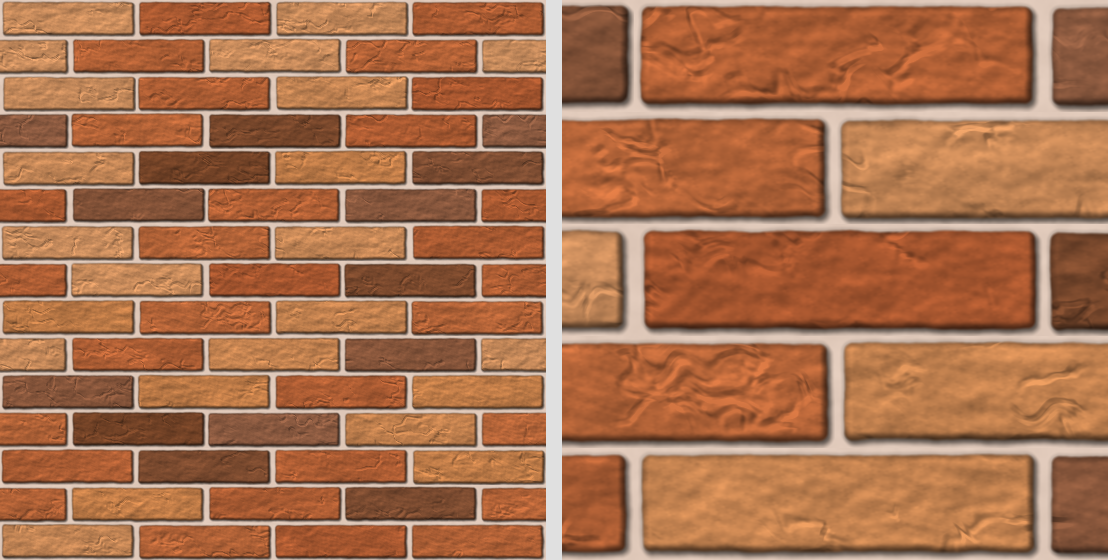
Left: the whole. Right: its middle third, enlarged.
Write a Shadertoy shader that draws this texture.

```glsl
// Weathered brick wall in running bond: 4 bricks across, 15 courses high.
// Each brick is a rounded box with a wavy rim, a hashed clay tone, and a
// noise relief with creases, lit from the upper left over pale mortar.

float hash(vec2 p) {
    return fract(sin(dot(p, vec2(127.1, 311.7))) * 43758.5453);
}

float noise(vec2 p) {
    vec2 i = floor(p), f = fract(p);
    f = f * f * (3.0 - 2.0 * f);
    return mix(mix(hash(i), hash(i + vec2(1, 0)), f.x),
               mix(hash(i + vec2(0, 1)), hash(i + vec2(1, 1)), f.x), f.y);
}

float fbm(vec2 p) {
    float sum = 0.0, amp = 0.5;
    for (int i = 0; i < 4; i++) {
        sum += amp * noise(p);
        p = mat2(1.6, 1.2, -1.2, 1.6) * p + 5.3;
        amp *= 0.5;
    }
    return sum;
}

float roundBox(vec2 p, vec2 halfSize, float radius) {
    vec2 d = abs(p) - halfSize + radius;
    return length(max(d, 0.0)) + min(max(d.x, d.y), 0.0) - radius;
}

// Rough clay surface with patchy thin creases
float relief(vec2 p) {
    vec2 warped = p + 0.25 * vec2(noise(p * 4.0), noise(p * 4.0 + 31.0));
    float crease = 1.0 - smoothstep(0.0, 0.07, abs(fbm(warped * vec2(1.7, 3.2)) - 0.47));
    float patches = smoothstep(0.48, 0.7, noise(p * vec2(1.5, 2.5) + 9.0));
    return fbm(p * vec2(4.0, 6.5)) - 0.4 * crease * patches;
}

// Mostly alternating red and ochre bricks, with scattered dark ones
vec3 clayColor(vec2 id) {
    float pick = hash(id + 3.7);
    float flip = step(0.5, hash(vec2(id.y, 8.3)));
    vec3 red = mix(vec3(0.64, 0.33, 0.18), vec3(0.70, 0.39, 0.22), hash(id + 1.9));
    vec3 ochre = mix(vec3(0.73, 0.47, 0.27), vec3(0.77, 0.54, 0.36), hash(id + 6.1));
    vec3 dark = mix(vec3(0.45, 0.26, 0.15), vec3(0.54, 0.35, 0.25), hash(id + 4.4));
    vec3 clay = mod(id.x + flip, 2.0) < 0.5 ? red : ochre;
    return pick < 0.22 ? dark : (pick > 0.9 ? red : clay);
}

void mainImage(out vec4 fragColor, in vec2 fragCoord) {
    // Lengths are in course heights from here on
    float pixel = 15.0 / iResolution.y;
    float brickPitch = iResolution.x / 4.0 * pixel;
    vec2 wall = fragCoord / iResolution.xy * vec2(4, 15);
    float course = floor(wall.y);
    wall.x -= 0.51 * mod(course, 2.0);
    vec2 id = vec2(mod(floor(wall.x), 4.0), course);
    vec2 local = (fract(wall) - 0.5) * vec2(brickPitch, 1.0);

    // Brick outline, slightly shifted and uneven
    vec2 p = local + id * vec2(17.3, 11.9);
    vec2 shift = (vec2(hash(id + 0.3), hash(id + 0.7)) - 0.5) * vec2(0.05, 0.03);
    vec2 q = local - shift;
    vec2 halfSize = vec2(0.5 * brickPitch - 0.083, 0.432);
    float wobble = 0.04 * (fbm(p * 3.5) - 0.47);
    float d = roundBox(q, halfSize, 0.07) + wobble;

    // Mortar: pale, grainy, shaded beside the bricks
    vec3 mortar = vec3(0.88, 0.79, 0.73) + 0.06 * (fbm(wall * vec2(22, 6)) - 0.47);
    float shadow = roundBox(q - vec2(0.025, -0.03), halfSize, 0.07) + wobble;
    mortar *= 1.0 - 0.5 * smoothstep(-0.05, 0.03, -shadow);
    mortar *= 1.0 - 0.15 * smoothstep(-0.05, 0.0, -d);

    // Clay: blotches, directional relief, darker lower and right rim
    vec3 clay = clayColor(id);
    clay *= 1.0 + 0.28 * (fbm(p * vec2(1.3, 2.6) + 40.0) - 0.47);
    float slope = relief(p) - relief(p + vec2(-0.035, 0.05));
    clay *= 1.0 + clamp(0.6 * slope, -0.4, 0.2);
    clay *= 1.0 - 0.25 * smoothstep(-0.07, 0.0, d);
    float farRim = roundBox(q + vec2(0.03, -0.04), halfSize, 0.07) + wobble;
    clay *= 1.0 - 0.42 * smoothstep(-0.05, 0.04, farRim);
    float nearRim = roundBox(q + vec2(-0.03, 0.04), halfSize, 0.07) + wobble;
    clay *= 1.0 + 0.1 * smoothstep(-0.06, 0.02, nearRim);

    // Soft brick edge over the mortar
    float soft = pixel * 0.6 + 0.012;
    fragColor = vec4(mix(mortar, clay, smoothstep(-soft, soft, -d)), 1.0);
}
```
